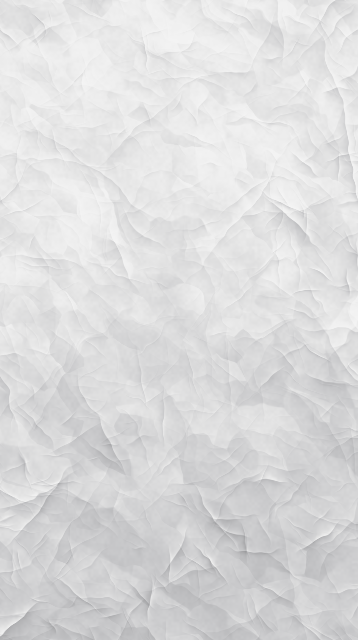
A WebGL 2 fragment shader for this texture:

```glsl
#version 300 es
precision highp float;
// Crumpled white paper under soft light from above.
// Slanted Voronoi facets give the folded planes; jagged, tapered creases at
// four scales, each lit above and shaded below, give the wrinkles.

uniform vec2 u_resolution;
out vec4 fragColor;

const float TONE_BOTTOM = 0.800;
const float TONE_TOP = 0.923;
const float TONE_MAX = 0.965;
const float TONE_KNEE = 0.915;
const float FACET_CONTRAST = 0.085;
const float CREASE_CONTRAST = 0.190;
const float CREASE_EDGE = 0.0010;    // half width of the fold edge
const float CREASE_LEAN = 0.60;      // balance of falling and rising creases
const float WARP = 0.024;
const float GRAIN = 0.020;
const vec3 SHADOW_TINT = vec3(-0.003, -0.002, 0.006);

vec3 hash3(vec2 p) {
    vec3 q = fract(vec3(p.xyx) * vec3(0.1031, 0.1030, 0.0973));
    q += dot(q, q.yxz + 33.33);
    return fract((q.xxy + q.yzz) * q.zyx);
}

float noise(vec2 p) {
    vec2 i = floor(p), f = fract(p);
    f = f * f * (3.0 - 2.0 * f);
    float low = mix(hash3(i).x, hash3(i + vec2(1, 0)).x, f.x);
    float high = mix(hash3(i + vec2(0, 1)).x, hash3(i + vec2(1, 1)).x, f.x);
    return mix(low, high, f.y);
}

vec2 noise2(vec2 p) {
    return vec2(noise(p + 3.7), noise(p + 41.3)) - 0.5;
}

vec2 warpOffset(vec2 p) {
    return WARP * (noise2(p * 9.0) + 0.50 * noise2(p * 26.0 + 13.0)
                 + 0.22 * noise2(p * 75.0 + 59.0));
}

// Blend of tilted planes, one per slanted cell, in about -0.5..0.5
float facets(vec2 p, float scale, float sharpness, float seed) {
    vec2 q = vec2(0.80 * p.x - 0.60 * p.y, 1.7 * (0.60 * p.x + 0.80 * p.y)) * scale;
    vec2 cell = floor(q);
    float sum = 0.0, total = 0.0;
    for (int j = -1; j <= 1; j++)
    for (int i = -1; i <= 1; i++) {
        vec2 id = cell + vec2(i, j);
        vec3 site = hash3(id + seed);
        vec3 tilt = hash3(id + seed + 71.0);
        vec2 d = q - id - site.xy;
        float weight = exp(-sharpness * dot(d, d)) + 1e-20;
        sum += weight * (site.z - 0.5 + 1.5 * dot(tilt.xy - 0.5, d));
        total += weight;
    }
    return sum / total;
}

// One bent, tapered fold per cell: highlight on top, falling shadow below
float creases(vec2 p, float scale, float seed) {
    vec2 q = p * scale, cell = floor(q);
    float edge = CREASE_EDGE * scale, tone = 0.0;
    for (int j = -1; j <= 1; j++)
    for (int i = -1; i <= 1; i++) {
        vec2 id = cell + vec2(i, j);
        vec3 place = hash3(id + seed);
        vec3 form = hash3(id + seed + 137.0);
        vec3 look = hash3(id + seed + 211.0);
        float angle = (place.z - CREASE_LEAN) * 2.7;
        vec2 along = vec2(cos(angle), sin(angle));
        vec2 d = q - id - place.xy;
        float x = dot(d, along) / mix(0.40, 0.95, form.x);
        float y = dot(d, vec2(along.y, -along.x));
        y += (form.z - 0.5) * 0.18 * x * x;
        float taper = max(0.0, 1.0 - x * x);
        float width = mix(0.04, 0.18, form.y * form.y) * (0.25 + 0.75 * taper);
        float below = smoothstep(-edge, edge, y);
        float shadow = below * exp(-max(y, 0.0) / width);
        float glow = (1.0 - below) * exp(min(y, 0.0) / (0.7 * width));
        float strength = mix(0.30, 1.0, look.x * look.x);
        tone += taper * strength * (mix(0.5, 1.1, look.y) * glow - shadow);
    }
    return tone;
}

void main() {
    vec2 p = gl_FragCoord.xy / u_resolution.y;
    vec2 q = p + warpOffset(p);

    // Broad light, dimmer toward the foot of the sheet
    float height = p.y + 0.12 * (noise(p * 3.0 + 9.0) - 0.5);
    float tone = mix(TONE_BOTTOM, TONE_TOP, smoothstep(-0.05, 0.95, height));

    // Folded planes
    float planes = 0.32 * facets(q, 4.5, 30.0, 11.0)
                 + 0.48 * facets(q, 9.0, 60.0, 53.0)
                 + 0.50 * facets(q, 19.0, 60.0, 97.0);
    tone += FACET_CONTRAST * planes;

    // Wrinkles, gathered in some areas and sparse in others
    float wrinkles = 0.45 * creases(q, 5.0, 23.0)
                   + 0.62 * creases(q, 9.0, 87.0)
                   + 0.62 * creases(q, 16.0, 151.0)
                   + 0.48 * creases(q, 28.0, 307.0);
    float gathering = mix(0.55, 1.25, smoothstep(0.15, 0.8, noise(p * 6.0 + 29.0)));
    tone += CREASE_CONTRAST * gathering * wrinkles;

    // Paper fibre
    tone += GRAIN * (noise(p * 230.0) + noise(p * 95.0 + 5.0) - 1.0);

    // Soft ceiling keeps the highlights from clipping
    float over = max(tone - TONE_KNEE, 0.0);
    float room = TONE_MAX - TONE_KNEE;
    tone = min(tone, TONE_KNEE) + room * (1.0 - exp(-over / room));
    float shade = smoothstep(0.92, 0.76, tone);
    fragColor = vec4(clamp(vec3(tone) + SHADOW_TINT * shade, 0.0, 1.0), 1.0);
}
```
